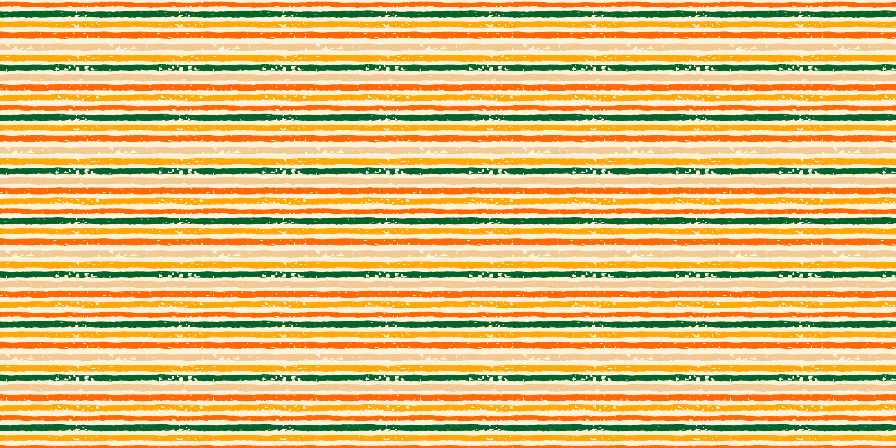
Reproduce this pattern procedurally as a WebGL 1 fragment shader.

```glsl
precision highp float;
uniform vec2 u_resolution;

float hash(vec2 p) {
  vec3 q = fract(p.xyx * vec3(0.1031, 0.1030, 0.0973));
  q += dot(q, q.yzx + 33.33);
  return fract((q.x + q.y) * q.z);
}

// Value noise that wraps in x after the given number of cells
float noise(vec2 p, float cells) {
  vec2 c = floor(p);
  vec2 f = fract(p);
  f = f * f * (3.0 - 2.0 * f);
  float x0 = mod(c.x, cells);
  float x1 = mod(c.x + 1.0, cells);
  float low = mix(hash(vec2(x0, c.y)), hash(vec2(x1, c.y)), f.x);
  float high = mix(hash(vec2(x0, c.y + 1.0)), hash(vec2(x1, c.y + 1.0)), f.x);
  return mix(low, high, f.y);
}

float wobble(float x, float cells, float seed) {
  return noise(vec2(x * cells, seed), cells) - 0.5;
}

bool isEither(float i, float a, float b) {
  return abs(i - a) < 0.5 || abs(i - b) < 0.5;
}

vec3 stripeInk(float i) {
  if (isEither(i, 1.0, 6.0)) return vec3(0.01, 0.39, 0.17);
  if (isEither(i, 4.0, 7.0)) return vec3(0.945, 0.79, 0.58);
  if (isEither(i, 0.0, 3.0) || isEither(i, 8.0, 8.0)) return vec3(1.0, 0.41, 0.02);
  return vec3(1.0, 0.66, 0.04);
}

// Uneven spacing of the ten stripes within a tile, measured downwards
float stripeCentre(float i) {
  float gapAbove = 0.017 * exp(-0.35 * (i - 5.0) * (i - 5.0));
  float gapBelow = 0.009 * exp(-0.5 * (i - 2.0) * (i - 2.0));
  return 0.045 + 0.1 * i + gapAbove - gapBelow;
}

float stripeCover(vec2 p, float i, float pixel) {
  float halfWidth = i < 0.5 ? 0.023 : 0.030;
  float y = p.y - stripeCentre(i) - 0.008 * wobble(p.x, 5.0, i + 20.0);

  // Gently wavy top, rougher bottom
  float top = -halfWidth + 0.010 * wobble(p.x, 9.0, i + 40.0)
            + 0.004 * wobble(p.x, 31.0, i + 60.0);
  float bottom = halfWidth + 0.009 * wobble(p.x, 11.0, i + 80.0)
               + 0.009 * wobble(p.x, 43.0, i + 100.0);
  float edge = max(top - y, y - bottom);
  float cover = 1.0 - smoothstep(-0.5 * pixel, 0.5 * pixel, edge);

  // Clustered dry-brush chips, denser towards the bottom edge
  float clusterX = isEither(i, 4.0, 4.0) ? 0.15 : 0.75;
  float away = abs(fract(p.x - clusterX + 0.5) - 0.5);
  float cluster = 1.0 - smoothstep(0.06, 0.3, away);
  cluster *= 0.6 + 0.8 * noise(vec2(p.x * 12.0, i + 120.0), 12.0);
  float wear = 0.45;
  if (isEither(i, 4.0, 9.0)) wear = 1.0;
  if (isEither(i, 1.0, 6.0)) wear = 0.8;
  float low = smoothstep(-halfWidth, halfWidth, y);
  float grain = noise(vec2(p.x * 46.0, y * 60.0 + 17.0 * i + 200.0), 46.0);
  float limit = 0.94 - wear * cluster * mix(0.12, 0.34, low);
  return cover * (1.0 - smoothstep(limit - 0.06, limit + 0.06, grain));
}

void main() {
  // Square tiles, 13/3 of them down the canvas, counted from the top left
  float tilesDown = 13.0 / 3.0;
  float pixel = tilesDown / u_resolution.y;
  vec2 p = vec2(gl_FragCoord.x, u_resolution.y - gl_FragCoord.y) * pixel;
  p = fract(p);

  vec3 color = vec3(0.995, 0.95, 0.85);
  for (int n = 0; n < 10; n++) {
    float i = float(n);
    color = mix(color, stripeInk(i), stripeCover(p, i, pixel));
  }
  gl_FragColor = vec4(color, 1.0);
}
```
